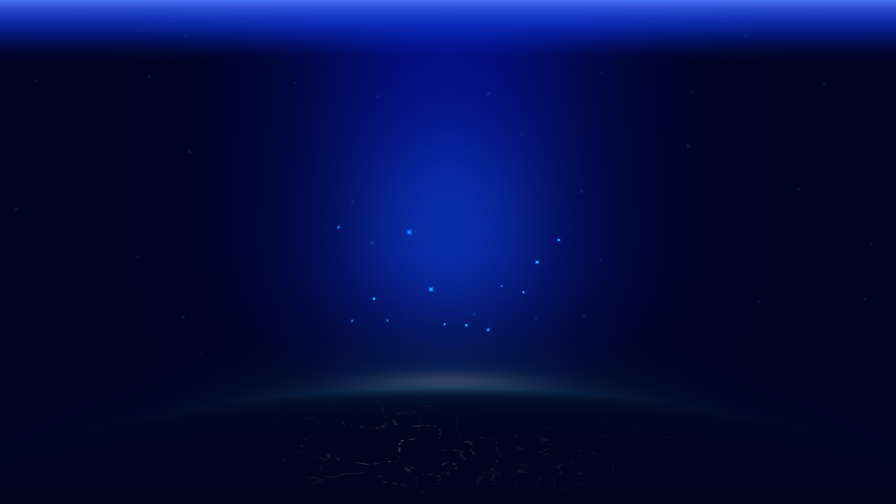
This background is drawn by a WebGL 2 fragment shader. Its source:

```glsl
#version 300 es
precision highp float;

uniform vec2 u_resolution;
out vec4 outColor;

const vec3 NIGHT = vec3(0.004, 0.012, 0.135);
const vec3 BEAM = vec3(0.004, 0.035, 0.36);
const vec3 CORE = vec3(0.03, 0.13, 0.17);
const vec3 BAND = vec3(0.01, 0.13, 0.70);
const vec3 BAND_RIM = vec3(0.29, 0.45, 0.97);
const vec3 GROUND = vec3(0.004, 0.020, 0.130);
const vec3 AIR = vec3(0.03, 0.16, 0.17);
const vec3 DAWN = vec3(0.15, 0.09, 0.04);
const vec3 STAR = vec3(0.12, 0.62, 0.78);
const vec3 CITY = vec3(0.22, 0.16, 0.15);

float hash(vec2 p) {
  vec3 q = fract(vec3(p.xyx) * vec3(0.1031, 0.1030, 0.0973));
  q += dot(q, q.yzx + 33.33);
  return fract((q.x + q.y) * q.z);
}

float noise(vec2 p) {
  vec2 cell = floor(p), f = fract(p);
  f = f * f * (3.0 - 2.0 * f);
  float low = mix(hash(cell), hash(cell + vec2(1, 0)), f.x);
  float high = mix(hash(cell + vec2(0, 1)), hash(cell + vec2(1, 1)), f.x);
  return mix(low, high, f.y);
}

float bell(vec2 offset, vec2 radius) {
  vec2 q = offset / radius;
  return exp(-dot(q, q));
}

// Four diagonal rays around a soft round centre
float sparkle(vec2 offset, float size) {
  vec2 q = abs(vec2(offset.x + offset.y, offset.x - offset.y)) * 0.7071 / size;
  float rays = smoothstep(1.15, 0.5, sqrt(q.x) + sqrt(q.y));
  return 0.6 * rays + 0.7 * bell(offset, vec2(0.26 * size));
}

// Bright stars gathered above the horizon
float starCluster(vec2 p) {
  float light = 0.0;
  for (int i = 0; i < 13; i++) {
    float k = float(i);
    float height = hash(vec2(k, 7.0));
    vec2 center = vec2(mix(-0.24, 0.24, fract(k * 0.618 + 0.25)),
                       mix(0.345, 0.56, height * height));
    float size = mix(0.007, 0.019, pow(hash(vec2(k, 23.0)), 2.0));
    light += sparkle(p - center, size) * mix(0.5, 1.0, hash(vec2(k, 41.0)));
  }
  return light;
}

// Sparse dim stars, at most one in each grid cell
float starField(vec2 p, float scale) {
  vec2 cell = floor(p * scale);
  vec2 jitter = 0.25 + 0.5 * vec2(hash(cell + 3.0), hash(cell + 19.0));
  float size = mix(0.004, 0.012, hash(cell + 31.0));
  return step(0.72, hash(cell + 53.0)) * sparkle(p - (cell + jitter) / scale, size);
}

// Thin broken threads of light on the ground
float cityLights(vec2 p) {
  vec2 q = p * vec2(26.0, 42.0);
  float thread = smoothstep(0.07, 0.0, abs(noise(q) - 0.5));
  float speckle = smoothstep(0.45, 0.8, noise(q * 6.0));
  float region = bell(p - vec2(-0.12, 0.11), vec2(0.16, 0.06));
  region += 0.35 * bell(p - vec2(0.2, 0.09), vec2(0.25, 0.06));
  return thread * speckle * region;
}

vec3 sky(vec2 p) {
  float beam = bell(vec2(p.x, 0.0), vec2(0.30, 1.0)) * smoothstep(0.16, 0.52, p.y);
  float core = bell(p - vec2(0.0, 0.55), vec2(0.20, 0.22));
  return NIGHT + BEAM * beam + CORE * core;
}

// Glowing strip along the upper edge
vec3 addBand(vec3 color, vec2 p) {
  float k = clamp((p.y - 0.875) / 0.125, 0.0, 1.0);
  float strength = 0.82 + 0.18 * bell(vec2(p.x, 0.0), vec2(0.5, 1.0));
  color = mix(color, BAND, smoothstep(0.0, 0.75, k) * strength);
  return mix(color, BAND_RIM, pow(k, 4.0));
}

// Curved world with a thin lit atmosphere
vec3 addWorld(vec3 color, vec2 p) {
  const float RADIUS = 3.3;
  float d = length(p - vec2(0.0, 0.23 - RADIUS)) - RADIUS;
  float air = d > 0.0 ? exp(-d / 0.045) : exp(d / 0.018);
  float spread = bell(vec2(p.x, 0.0), vec2(0.32, 1.0));
  float arms = 0.22 * bell(vec2(p.x, 0.0), vec2(0.65, 1.0));
  float ground = smoothstep(0.008, -0.012, d);
  color = mix(color, GROUND, ground);
  color += AIR * air * (0.8 * spread + arms);
  color += DAWN * bell(vec2(p.x, d - 0.014), vec2(0.17, 0.018));
  return color + CITY * cityLights(p) * ground;
}

void main() {
  vec2 p = (gl_FragCoord.xy - vec2(0.5 * u_resolution.x, 0.0)) / u_resolution.y;
  vec3 color = sky(p);
  float aboveGround = smoothstep(0.25, 0.35, p.y);
  color += STAR * starField(p, 9.0) * 0.13 * aboveGround;
  color = addWorld(color, p);
  color += STAR * starCluster(p);
  color = addBand(color, p);
  color *= mix(0.8, 1.0, smoothstep(0.0, 0.04, p.y));
  outColor = vec4(clamp(color, 0.0, 1.0), 1.0);
}
```
